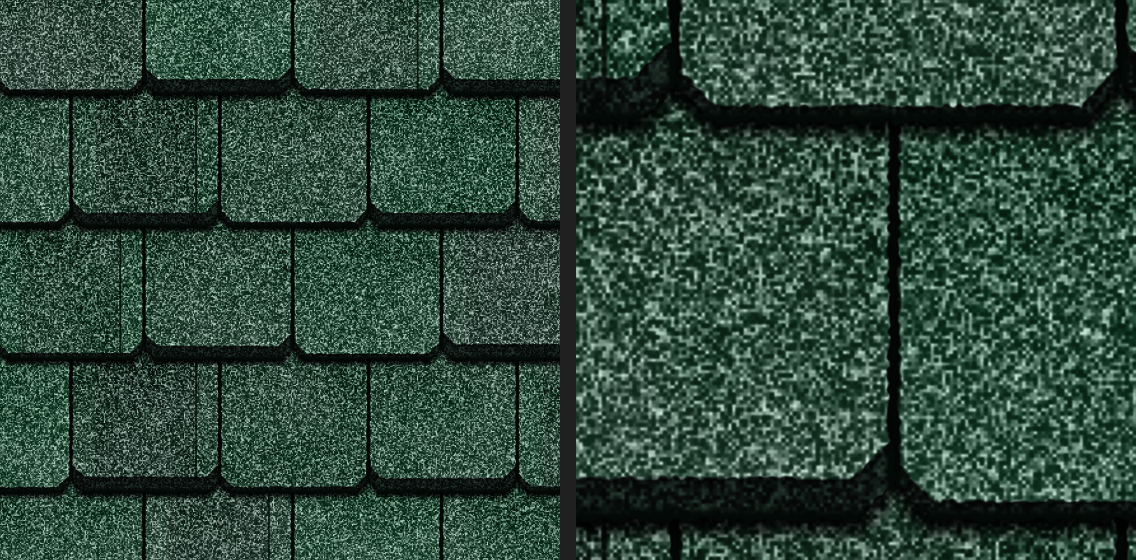
Left, the full canvas; right, a detail of the centre.
Reproduce this texture procedurally as a Shadertoy shader.

```glsl
// Staggered courses of green roof shingles with clipped corners.
// Each course is a chamfered-box distance field over a dark under-layer and a
// soft shadow; layered value noise gives granules, blotches and ragged edges.

const vec2  PITCH      = vec2(0.2656, 0.2370); // tab spacing across and down
const float FIRST_GAP  = 0.257;                // first gap in even courses
const float ODD_SHIFT  = 0.49;                 // stagger, as a share of a tab
const float FIRST_BASE = 0.158;                // lower edge of the top course
const float HALF_GAP   = 0.0033;
const float SHADOW_REACH = 0.04;

const vec3 PITCH_BLACK  = vec3(0.012, 0.035, 0.022);
const vec3 GREEN_CHROMA = vec3(-0.135, 0.015, -0.066); // offsets from grey
const vec3 SLATE_CHROMA = vec3(-0.085, -0.008, -0.042);

float hash(vec2 p) {
    vec3 q = fract(p.xyx * vec3(0.1031, 0.1030, 0.0973));
    q += dot(q, q.yzx + 33.33);
    return fract((q.x + q.y) * q.z);
}

float noise(vec2 p) {
    vec2 i = floor(p), f = fract(p);
    f = f * f * (3.0 - 2.0 * f);
    return mix(mix(hash(i), hash(i + vec2(1, 0)), f.x),
               mix(hash(i + vec2(0, 1)), hash(i + vec2(1, 1)), f.x), f.y);
}

// Smooth coverage of the inside of a distance field.
float cover(float dist, float blur) {
    return 1.0 - smoothstep(-blur, blur, dist);
}

// Distance to a slab open at the top, with both lower corners cut off.
// Here q.y grows downward.
float chamferedTab(vec2 q, float halfWidth, float bottom, float corner) {
    float side = abs(q.x) - halfWidth;
    float base = q.y - bottom;
    return max(max(side, base), (side + base + corner) * 0.7071);
}

// Mineral grains: noisy lightness with a colour cast that fades in the darks.
vec3 granules(vec2 p, float lightness, float contrast, vec3 chroma) {
    float grain = 0.85 * noise(p * 440.0) + 0.15 * noise(p * 247.0 + 41.0) - 0.5;
    float level = lightness + contrast * (grain + 1.1 * grain * grain);
    level = clamp(level, 0.03, 0.9);
    return max(level + chroma * min(level / 0.18, 1.0), 0.0);
}

// Surface of one tab; some tabs carry a centre panel with side strips.
vec3 tabSurface(vec2 p, vec2 q, vec2 id, float odd, float edge, float blur) {
    float blotch = noise(p * 11.0) * 0.6 + noise(p * 27.0 + 9.0) * 0.4 - 0.5;
    float lightness = 0.317 + 0.05 * (hash(id + 17.3) - 0.5) + 0.09 * blotch;
    lightness += 0.05 * smoothstep(-0.006, -0.001, edge);
    lightness -= 0.04 * (1.0 - smoothstep(-0.21, -0.12, q.y));

    float phase = (1.0 - odd) * (1.0 + 0.5 * id.y);
    float patterned = step(mod(id.x - phase + 0.25, 3.0), 0.5);
    float leftSeam = q.x + 0.090;
    float rightSeam = q.x - 0.0905;
    float panel = cover(-leftSeam, blur) * cover(rightSeam, blur) * patterned;
    lightness -= 0.035 * panel;
    lightness += 0.03 * patterned * cover(abs(leftSeam) - 0.001, blur);

    float hue = hash(id + 61.7) * 0.8 + 0.3 * panel + 0.5 * blotch;
    vec3 chroma = mix(GREEN_CHROMA, SLATE_CHROMA, clamp(hue, 0.0, 1.0));
    vec3 color = granules(p, lightness, 0.80, chroma);
    float slit = cover(abs(rightSeam) - 0.0015, blur) * patterned;
    return mix(color, PITCH_BLACK, 0.9 * slit);
}

// Lays one course, with its shadow and under-layer, over what lies below.
vec3 layCourse(vec3 color, vec2 p, float course, float blur) {
    float odd = mod(course, 2.0);
    float along = (p.x - FIRST_GAP) / PITCH.x + ODD_SHIFT * odd;
    vec2 id = vec2(floor(along), course);
    vec2 q = vec2((fract(along) - 0.5) * PITCH.x,
                  p.y - FIRST_BASE - course * PITCH.y);
    vec2 wobble = vec2(noise(p * 260.0), noise(p * 260.0 + 70.0)) - 0.5;
    vec2 ragged = q + 0.0028 * wobble;
    float halfPitch = 0.5 * PITCH.x;

    // Cast shadow and dark under-layer
    float under = chamferedTab(q + 0.005 * wobble, halfPitch + 0.002, 0.011, 0.025);
    color *= smoothstep(-0.002, 0.016, under);
    vec3 underColor = granules(p, 0.080, 0.24, SLATE_CHROMA * 0.8);
    float inGap = smoothstep(-0.003, 0.001, abs(q.x) - halfPitch + HALF_GAP);
    float lowEdge = smoothstep(0.001, 0.009, q.y);
    underColor = mix(underColor, PITCH_BLACK, max(inGap, lowEdge));
    color = mix(color, underColor, cover(under, blur));

    // Tab: every second one is cut shorter
    float shortTab = 1.0 - mod(id.x, 2.0);
    float bottom = -0.016 * shortTab + 0.004 * (hash(id + 3.7) - 0.5);
    float edge = chamferedTab(ragged, halfPitch - HALF_GAP, bottom, 0.021);
    float contact = smoothstep(0.0, 0.006, edge);
    color *= mix(0.45, 1.0, contact);
    vec3 surface = tabSurface(p, q, id, odd, edge, blur);
    return mix(color, surface, cover(edge, blur));
}

void mainImage(out vec4 fragColor, in vec2 fragCoord) {
    vec2 p = fragCoord / iResolution.xy;
    p.y = 1.0 - p.y; // courses are counted from the top
    float blur = max(0.0012, 0.8 / iResolution.y);

    // Lower course first, then the one overlapping it
    float upper = floor((p.y - FIRST_BASE - SHADOW_REACH) / PITCH.y) + 1.0;
    vec3 color = PITCH_BLACK;
    for (int i = 1; i >= 0; i--) {
        color = layCourse(color, p, upper + float(i), blur);
    }
    fragColor = vec4(color, 1.0);
}
```
